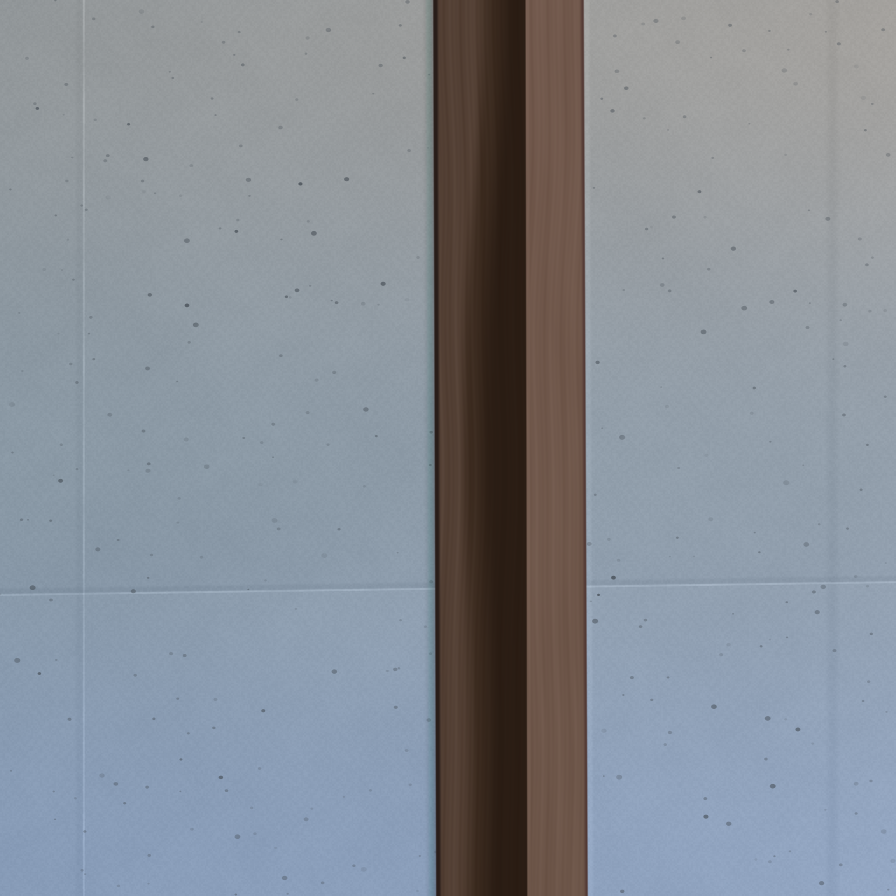
Reproduce this texture procedurally as a WebGL 1 fragment shader.

```glsl
precision highp float;
// A pale concrete wall with casting seams and pits behind a dark two-faced timber post.
uniform vec2 u_resolution;

float hash(vec2 p) {
  vec3 q = fract(vec3(p.xyx) * 0.1031);
  q += dot(q, q.yzx + 33.33);
  return fract((q.x + q.y) * q.z);
}

// Soft step whose ramp is never thinner than a pixel
float edge(float at, float x, float soft) {
  return smoothstep(at - soft, at + soft, x);
}

float line(float dist, float halfWidth, float soft) {
  return 1.0 - smoothstep(halfWidth, halfWidth + soft, abs(dist));
}

// Layered sines, roughly in -1..1
float waves(vec2 p) {
  float sum = 0.0;
  float gain = 0.5;
  for (int i = 0; i < 4; i++) {
    sum += gain * sin(p.x + 1.3 * sin(p.y)) * cos(p.y + 0.7 * sin(p.x));
    p = mat2(1.6, 1.1, -1.1, 1.6) * p + 2.7;
    gain *= 0.55;
  }
  return sum;
}

// Long vertical fibres, bent slowly along the height
float grain(vec2 p, float seed) {
  float x = p.x + 0.003 * sin(p.y * 7.0 + seed) + 0.0015 * sin(p.y * 19.0 + seed * 2.0);
  float fibres = 0.45 * sin(x * 310.0 + seed) + 0.3 * sin(x * 690.0 + p.y * 5.0);
  return fibres + 0.25 * sin(x * 1370.0 - p.y * 8.0 + 2.0 * sin(p.y * 13.0));
}

// Scattered round pits: one candidate in each cell
float pits(vec2 p, float cells, float chance, float radius, float soft) {
  vec2 cell = floor(p * cells);
  float mark = 0.0;
  for (int j = -1; j <= 1; j++) {
    for (int i = -1; i <= 1; i++) {
      vec2 id = cell + vec2(float(i), float(j));
      vec2 centre = (id + vec2(hash(id + 3.1), hash(id + 17.7))) / cells;
      float size = radius * mix(0.45, 1.0, hash(id + 41.3));
      float present = step(hash(id + 71.9), chance);
      vec2 d = (p - centre) * vec2(1.0, 1.25);
      float dotMark = 1.0 - smoothstep(size - soft, size + soft, length(d));
      mark = max(mark, present * dotMark * mix(0.4, 1.0, hash(id + 9.4)));
    }
  }
  return mark;
}

vec3 wallColor(vec2 p, float px) {
  vec3 low = mix(vec3(0.515, 0.595, 0.705), vec3(0.56, 0.635, 0.745), p.x);
  vec3 middle = mix(vec3(0.535, 0.595, 0.645), vec3(0.575, 0.625, 0.675), p.x);
  vec3 high = mix(vec3(0.575, 0.595, 0.605), vec3(0.645, 0.635, 0.62), p.x);
  vec3 color = mix(low, middle, smoothstep(0.0, 0.5, p.y));
  color = mix(color, high, smoothstep(0.42, 1.0, p.y));

  // Cloudy stains, fine weave and speckle
  color += 0.012 * waves(p * 8.0) + 0.006 * waves(p * 47.0);
  color += 0.004 * sin(p.x * 520.0) * sin(p.y * 470.0);
  color += 0.018 * (hash(floor(p * 512.0)) - 0.5);

  // Panel seams
  float level = p.y - (0.336 + 0.0143 * p.x);
  float wear = 0.65 + 0.35 * waves(p * 31.0);
  color += 0.012 * (1.0 - edge(0.0, level, 0.003));
  color -= 0.025 * line(level - 0.004, 0.001, 0.004);
  color += 0.095 * wear * line(level, 0.0004, px * 1.2);
  color += 0.085 * wear * line(p.x - 0.0935, 0.0004, px * 1.2);
  color -= 0.018 * line(p.x - 0.089, 0.001, 0.006);
  color -= 0.022 * line(p.x - 0.929, 0.001, 0.009);

  // Pits gather in loose groups
  float groups = smoothstep(-0.35, 0.3, waves(p * 11.0 + 1.7));
  float holes = pits(p, 25.0, 0.24, 0.0034, px * 0.7) * mix(0.3, 1.0, groups);
  holes = max(holes, 0.55 * pits(p + 5.3, 43.0, 0.13, 0.0022, px * 0.7));
  return mix(color, vec3(0.26, 0.29, 0.32), 0.75 * holes);
}

vec3 postColor(vec2 p, float ridge, float left, float right, float px) {
  // Shaded left face with a bowed band of deep shadow
  float bow = 0.535 + 0.018 * smoothstep(0.6, 1.05, p.y) + 0.003 * sin(p.y * 9.0);
  vec3 shade = mix(vec3(0.325, 0.25, 0.205), vec3(0.235, 0.17, 0.125), edge(bow - 0.014, p.x, 0.009));
  shade = mix(shade, vec3(0.165, 0.112, 0.077), edge(bow + 0.007, p.x, 0.014));
  shade += 0.022 * grain(p, 1.0) * (1.0 - 0.75 * edge(bow, p.x, 0.02));

  // Lit right face
  vec3 lit = mix(vec3(0.425, 0.335, 0.285), vec3(0.445, 0.348, 0.3), p.y);
  lit += 0.018 * grain(p, 4.0) + 0.012 * waves(vec2(p.x * 60.0, p.y * 9.0));
  lit += 0.025 * line(p.x - ridge - 0.002, 0.001, 0.002);
  lit = mix(lit, vec3(0.29, 0.19, 0.18), 0.75 * edge(right - 0.003, p.x, 0.002));

  vec3 color = mix(shade, lit, edge(ridge, p.x, px));
  return mix(color, vec3(0.13, 0.09, 0.08), 0.85 * (1.0 - edge(left + 0.005, p.x, 0.002)));
}

void main() {
  vec2 p = gl_FragCoord.xy / u_resolution;
  float px = 1.0 / min(u_resolution.x, u_resolution.y);
  float left = mix(0.4868, 0.4835, p.y);
  float right = mix(0.656, 0.6515, p.y);
  float ridge = mix(0.5885, 0.5865, p.y);

  // Contact shadow and cool fringe beside the post
  vec3 color = wallColor(p, px);
  color *= 1.0 - 0.2 * smoothstep(left - 0.014, left, p.x) * (1.0 - edge(ridge, p.x, px));
  color += vec3(-0.02, 0.02, 0.01) * line(p.x - left + 0.005, 0.001, 0.004);
  color += 0.03 * line(p.x - right - 0.003, 0.001, 0.004);

  float post = edge(left, p.x, px) * (1.0 - edge(right, p.x, px));
  color = mix(color, postColor(p, ridge, left, right, px), post);
  gl_FragColor = vec4(clamp(color, 0.0, 1.0), 1.0);
}
```
